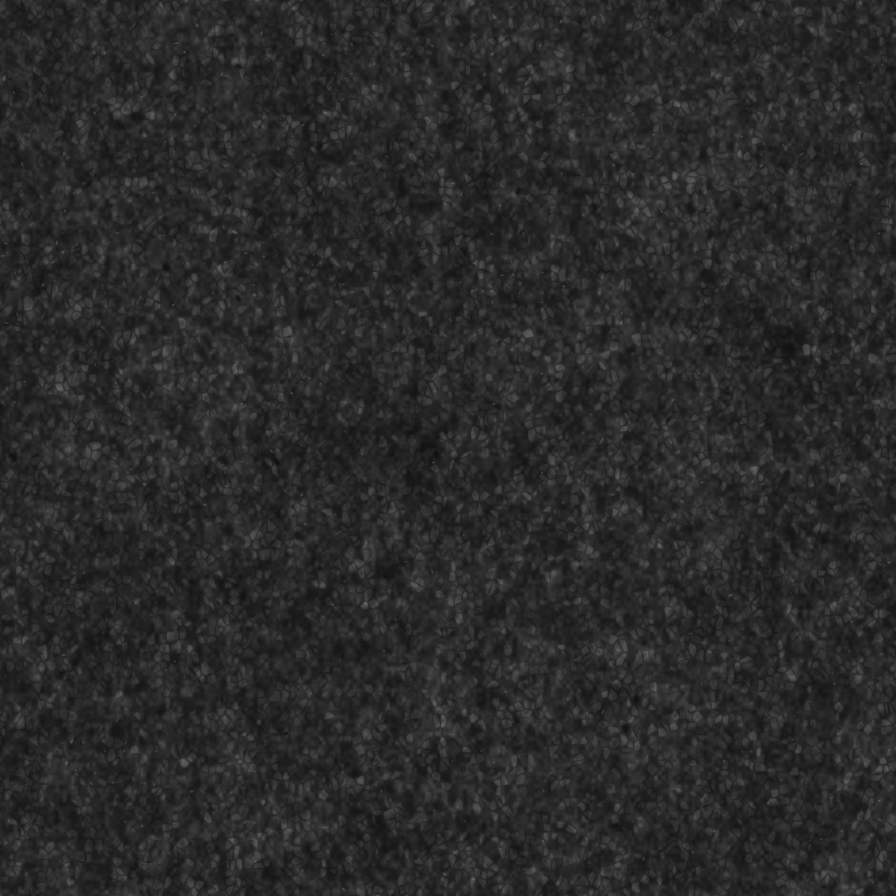
This texture is drawn by a WebGL 2 fragment shader. Its source:

```glsl
#version 300 es
precision highp float;

uniform vec2 u_resolution;
out vec4 fragColor;

vec2 hash2(vec2 cell, float seed) {
    uvec3 q = uvec3(ivec3(vec3(cell, seed) + 1024.0)) * uvec3(1664525u, 22695477u, 69069u);
    uint h = q.x ^ (q.y << 3) ^ (q.z << 11);
    h = (h ^ (h >> 16)) * 2146121005u;
    h = (h ^ (h >> 15)) * 2221713035u;
    h ^= h >> 16;
    return vec2(h & 65535u, h >> 16) / 65535.0;
}

// Smooth value noise from -1 to 1
float noise(vec2 p, float seed) {
    vec2 i = floor(p);
    vec2 f = fract(p);
    f = f * f * (3.0 - 2.0 * f);
    float low = mix(hash2(i, seed).x, hash2(i + vec2(1, 0), seed).x, f.x);
    float high = mix(hash2(i + vec2(0, 1), seed).x, hash2(i + vec2(1, 1), seed).x, f.x);
    return mix(low, high, f.y) * 2.0 - 1.0;
}

// Packed grains: a random tone per cell, darker at the seams
float grains(vec2 p, float seed) {
    vec2 home = floor(p);
    float nearest = 9.0, second = 9.0, tone = 0.0;
    for (int y = -1; y <= 1; y++) {
        for (int x = -1; x <= 1; x++) {
            vec2 cell = home + vec2(x, y);
            float d = length(cell + hash2(cell, seed) - p);
            if (d < nearest) {
                second = nearest;
                nearest = d;
                tone = hash2(cell, seed + 1.0).x * 2.0 - 1.0;
            } else {
                second = min(second, d);
            }
        }
    }
    return mix(-0.7, tone, smoothstep(0.0, 0.4, second - nearest));
}

// Sparse, randomly turned blobs, at most one in each cell
float scatter(vec2 p, float chance, float stretch, float softness, float seed) {
    vec2 cell = floor(p);
    vec2 pick = hash2(cell, seed);
    vec2 shape = hash2(cell, seed + 1.0);
    vec2 d = fract(p) - mix(vec2(0.35), vec2(0.65), hash2(cell, seed + 2.0));
    float angle = shape.x * 6.2832;
    d = mat2(cos(angle), -sin(angle), sin(angle), cos(angle)) * d;
    d.y *= stretch;
    float radius = mix(0.1, 0.27, shape.y * shape.y);
    float edge = length(d) + 0.04 * noise(p * 9.0, seed + 3.0);
    float cover = 1.0 - smoothstep(radius * (1.0 - softness), radius * (1.0 + 0.3 * softness), edge);
    return cover * step(pick.x, chance) * mix(0.5, 1.0, pick.y);
}

void main() {
    vec2 p = gl_FragCoord.xy / u_resolution.y;
    vec2 warp = vec2(noise(p * 70.0, 1.0), noise(p * 70.0, 2.0));
    vec2 q = p + 0.003 * warp;

    // Grain and grit at several sizes, slightly drawn out vertically
    float relief = 1.1 * (grains(q * vec2(116.0, 96.0), 3.0) + 0.3);
    relief += 1.0 * noise(p * vec2(235.0, 205.0), 5.0);
    relief += 1.1 * noise(q * vec2(125.0, 92.0), 6.0);
    relief += 0.75 * noise(q * vec2(52.0, 40.0), 7.0);
    relief += 0.3 * noise(p * 8.0, 8.0);

    // Larger stones and thin flakes
    float stones = scatter(q * 19.0, 0.12, 1.4, 0.5, 10.0);
    float flakes = scatter(q * 31.0 + 0.5, 0.12, 3.0, 0.6, 20.0);
    relief = mix(relief, relief * 0.45 + 1.0, 0.85 * stones);
    relief = mix(relief, relief * 0.6 + 1.1, 0.8 * flakes);
    float tone = 0.16 * exp(0.25 * relief);

    // Bright flecks gather in patches
    float patches = smoothstep(0.3, 0.85, noise(p * 13.0, 9.0));
    float flecks = scatter(q * 90.0, 0.04 + 0.25 * patches, 1.5, 0.8, 30.0);
    tone += 0.15 * flecks;

    // Deep pits
    float pits = scatter(q * 23.0 + 0.3, 0.05, 1.5, 0.8, 40.0);
    tone = mix(tone, 0.055, 0.85 * pits);

    fragColor = vec4(vec3(clamp(tone, 0.04, 0.5)), 1.0);
}
```
